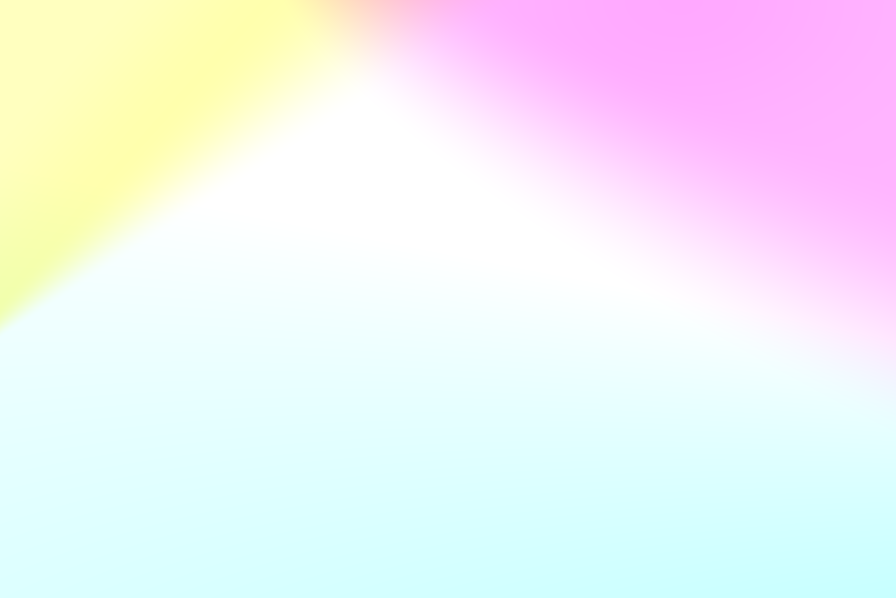
This background is drawn by a WebGL 2 fragment shader. Its source:

```glsl
#version 300 es
precision highp float;
// Soft pastel backdrop: yellow, pink and cyan veils meeting around a white peak.
uniform vec2 u_resolution;
out vec4 fragColor;

// Yellow: rises from a slanted edge to a brighter ridge, then eases off to the corner.
float yellowVeil(vec2 q) {
    float edge = max(1.0 - q.x / 0.88 - q.y / 0.566, 0.0);
    float ridge = q.x / 0.45 + q.y / 0.508 - 1.0;
    float rise = edge / (edge + 0.51 * max(ridge, 0.0) + 0.0001);
    float falloff = smoothstep(0.0, 0.6, -ridge);
    return mix(0.32, 0.25, falloff) * smoothstep(0.0, 1.0, rise);
}

// Pink: fills the space above a bowed slope, deepest near the top.
float pinkVeil(vec2 q) {
    float slope = 0.73 * pow(max(q.x - 0.47, 0.0), 0.73);
    float depth = (slope - q.y) / (0.23 + 0.15 * q.x);
    vec2 fromGlow = (q - vec2(1.14, 0.0)) / vec2(0.3, 0.2);
    float glow = 0.05 * exp(-dot(fromGlow, fromGlow));
    return (0.29 + glow) * smoothstep(0.0, 1.0, depth);
}

// Cyan: deepens downward from a gently tilted horizon, stronger on the right.
float cyanVeil(vec2 q) {
    float horizon = 0.275 + 0.195 * q.x;
    float depth = clamp((q.y - horizon) / (1.0 - horizon), 0.0, 1.0);
    return mix(0.135, 0.22, q.x / 1.5) * depth * (1.4 - 0.4 * depth);
}

void main() {
    vec2 uv = gl_FragCoord.xy / u_resolution;
    vec2 q = vec2(1.5 * uv.x, 1.0 - uv.y); // measured down from the top left
    // Each veil absorbs one channel of white light.
    vec3 absorbed = vec3(cyanVeil(q), pinkVeil(q), yellowVeil(q));
    fragColor = vec4(1.0 - absorbed, 1.0);
}
```
